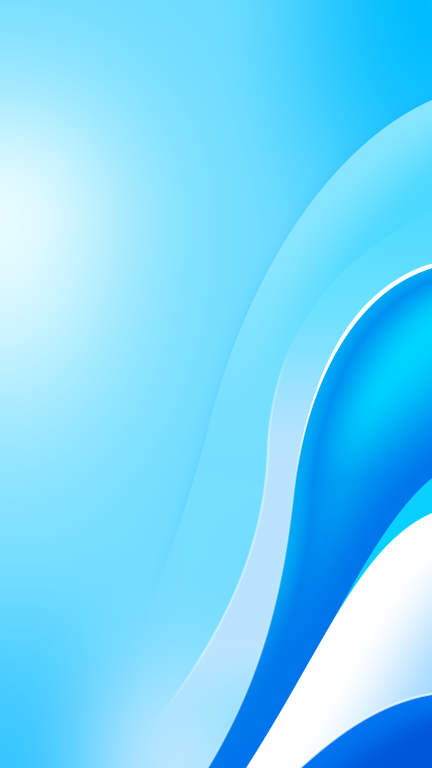
Reproduce this background procedurally as a WebGL 2 fragment shader.

```glsl
#version 300 es
precision highp float;

uniform vec2 u_resolution;
out vec4 outColor;

const vec2 CANVAS = vec2(4.32, 7.68);
const vec3 WHITE = vec3(1.0);
const vec3 AQUA = vec3(0.42, 0.86, 1.0);
const vec3 SKY = vec3(0.0, 0.74, 1.0);
const vec3 PALE = vec3(0.78, 0.91, 1.0);
const vec3 CYAN = vec3(0.0, 0.83, 1.0);
const vec3 DEEP = vec3(0.0, 0.46, 0.92);

vec2 bezier(vec2 a, vec2 b, vec2 c, vec2 d, float t) {
    float s = 1.0 - t;
    return s * s * s * a + 3.0 * s * t * (s * b + t * c) + t * t * t * d;
}

vec2 bezierTangent(vec2 a, vec2 b, vec2 c, vec2 d, float t) {
    float s = 1.0 - t;
    return s * s * (b - a) + 2.0 * s * t * (c - b) + t * t * (d - c);
}

// Signed distance to a falling curve, positive on its right side.
float curveSide(vec2 p, vec2 a, vec2 b, vec2 c, vec2 d) {
    float lo = 0.0, hi = 1.0;
    for (int i = 0; i < 18; i++) {
        float mid = 0.5 * (lo + hi);
        if (bezier(a, b, c, d, mid).y > p.y) lo = mid;
        else hi = mid;
    }
    float t = 0.5 * (lo + hi);
    vec2 q = bezier(a, b, c, d, t);
    vec2 tangent = bezierTangent(a, b, c, d, t);
    float x = q.x + (p.y - q.y) * tangent.x / tangent.y;
    return (p.x - x) * abs(tangent.y) / length(tangent);
}

// Two curves joined at the point m.
float waveSide(vec2 p, vec2 a, vec2 b, vec2 c, vec2 m, vec2 e, vec2 f, vec2 g) {
    return p.y > m.y ? curveSide(p, a, b, c, m) : curveSide(p, m, e, f, g);
}

float fill(float d, float px) {
    return smoothstep(-px, px, d);
}

float stroke(float d, float halfWidth, float px) {
    return 1.0 - smoothstep(halfWidth - px, halfWidth + px, abs(d));
}

float glow(vec2 p, vec2 center, vec2 spread) {
    vec2 q = (p - center) / spread;
    return exp(-dot(q, q));
}

vec3 background(vec2 p) {
    float corner = length((p - CANVAS) * vec2(1.0, 0.6));
    vec3 color = mix(SKY, AQUA, smoothstep(0.0, 2.3, corner));
    float low = (1.0 - smoothstep(0.0, 2.4, p.y)) * (1.0 - smoothstep(0.2, 2.2, p.x));
    color = mix(color, vec3(0.2, 0.77, 1.0), low);
    float spreadY = p.y > 5.5 ? 1.5 : 2.3;
    return mix(color, vec3(0.9, 0.985, 1.0), glow(p, vec2(0.0, 5.5), vec2(1.5, spreadY)));
}

void main() {
    vec2 p = gl_FragCoord.xy / u_resolution * CANVAS;
    float px = 0.7 * CANVAS.x / u_resolution.x;

    float veil = waveSide(p, vec2(4.32, 6.68), vec2(3.4, 6.28), vec2(2.48, 5.08),
        vec2(2.05, 3.28), vec2(1.8, 2.38), vec2(1.4, 1.18), vec2(0.6, 0.0));
    float ribbon = waveSide(p, vec2(4.32, 5.56), vec2(3.3, 5.1), vec2(2.72, 4.28),
        vec2(2.68, 3.18), vec2(2.64, 2.08), vec2(2.15, 1.08), vec2(1.0, -0.22));
    float blue = waveSide(p, vec2(4.32, 5.02), vec2(3.45, 4.76), vec2(3.05, 3.73),
        vec2(2.94, 2.78), vec2(2.83, 1.68), vec2(2.58, 0.83), vec2(2.08, 0.0));
    float strip = curveSide(p, vec2(4.32, 2.9), vec2(3.7, 2.38), vec2(3.3, 1.28), vec2(2.46, 0.0));
    float sheet = curveSide(p, vec2(4.32, 2.55), vec2(3.6, 2.23), vec2(3.25, 1.23), vec2(2.46, 0.0));
    float base = curveSide(p, vec2(4.32, 0.74), vec2(3.85, 0.66), vec2(3.45, 0.41), vec2(3.0, 0.0));

    // Backdrop and the soft shadow beside the veil
    vec3 color = background(p);
    float veilFade = smoothstep(1.2, 2.8, p.y);
    color *= 1.0 - vec3(0.12, 0.04, 0.0) * exp(-abs(veil) / 0.06) * veilFade;

    // Translucent veil, lighter along its rim
    vec3 veilColor = mix(vec3(0.53, 0.9, 1.0), vec3(0.3, 0.85, 1.0),
        smoothstep(0.0, 0.9, veil) * smoothstep(2.6, 4.8, p.y));
    veilColor = mix(vec3(0.46, 0.87, 1.0), veilColor, smoothstep(3.0, 5.2, p.y));
    color = mix(color, veilColor, fill(veil, px) * veilFade);
    color = mix(color, PALE, 0.85 * glow(p, vec2(1.75, 0.0), vec2(0.95, 1.25)));

    // Pale ribbon
    float ribbonFade = smoothstep(0.3, 1.3, p.y) * (1.0 - 0.75 * smoothstep(4.7, 5.5, p.y));
    vec3 ribbonColor = mix(vec3(0.73, 0.89, 1.0), vec3(0.4, 0.88, 1.0), smoothstep(3.0, 4.9, p.y));
    ribbonColor = mix(PALE, ribbonColor, smoothstep(0.2, 1.6, p.y));
    color = mix(color, ribbonColor, fill(ribbon, px) * ribbonFade);
    color = mix(color, WHITE, 0.4 * stroke(ribbon, 0.012, px) * ribbonFade * (1.0 - smoothstep(3.2, 4.6, p.y)));

    // Blue body
    float light = smoothstep(-0.1, 0.65, blue) * smoothstep(0.0, 1.1, -strip);
    light = max(light, 0.55 * smoothstep(0.35, 0.0, blue) * smoothstep(0.1, 0.7, -strip));
    vec3 blueColor = mix(DEEP, CYAN, light * smoothstep(-0.4, 2.4, p.y));
    color = mix(color, blueColor, fill(blue, px));
    float lineWidth = 0.009 + 0.014 * smoothstep(3.4, 4.7, p.y);
    color = mix(color, WHITE, stroke(blue, lineWidth, px) * mix(0.3, 1.0, smoothstep(2.4, 3.8, p.y)));

    // Cyan strip, white sheet and dark base
    vec3 stripColor = mix(DEEP, vec3(0.03, 0.82, 1.0), smoothstep(0.7, 2.0, p.y));
    color = mix(color, stripColor, fill(strip, px));
    vec3 sheetColor = mix(WHITE, vec3(0.64, 0.85, 1.0), smoothstep(0.3, 1.35, sheet));
    color = mix(color, sheetColor, fill(sheet, px));
    vec3 baseColor = mix(vec3(0.0, 0.46, 0.94), vec3(0.0, 0.34, 0.85), smoothstep(0.0, 0.55, base));
    color = mix(color, baseColor, fill(base, px));
    color = mix(color, WHITE, 0.7 * stroke(base, 0.012, px));

    outColor = vec4(color, 1.0);
}
```
